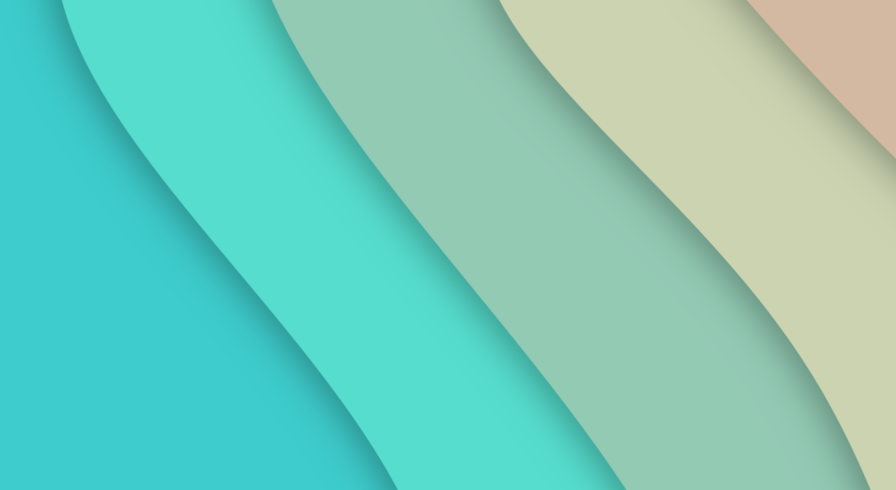
A WebGL 2 fragment shader for this background:

```glsl
#version 300 es
precision highp float;
// Layered paper waves in teal, sage, sand and clay, each casting a soft shadow to its left.

#define LAYERS 4
#define SHADOW_DEPTH 0.33
#define SHADOW_REACH 0.02
#define SHADOW_BLUR 0.045
#define SHADOW_TINT vec3(0.0, 0.06, 0.03)
#define BACKDROP vec3(0.243, 0.800, 0.800)

uniform vec2 u_resolution;
out vec4 fragColor;

const vec3 PAPER[LAYERS] = vec3[](
    vec3(0.337, 0.867, 0.808),   // turquoise
    vec3(0.577, 0.792, 0.706),   // sage
    vec3(0.796, 0.827, 0.694),   // sand
    vec3(0.827, 0.725, 0.630));  // clay

// Where each edge meets the top, as a fraction of the width
const float START[LAYERS] = float[](0.069, 0.3034, 0.5573, 0.8333);

// Forward differences of each edge over quarters of the height
const vec4 BEND[LAYERS] = vec4[](
    vec4(0.0664, 0.0391, -0.0326, 0.0052),
    vec4(0.0801, 0.0247, -0.0189, 0.0026),
    vec4(0.1068, 0.0241, -0.0488, 0.0378),
    vec4(0.1263, 0.0156, 0.0, 0.0));

// Horizontal position of an edge at a depth below the top (Newton polynomial)
float edgeX(int layer, float depth) {
    float s = 4.0 * depth;
    vec4 b = BEND[layer];
    float curve = b.z + (s - 3.0) / 4.0 * b.w;
    curve = b.y + (s - 2.0) / 3.0 * curve;
    curve = b.x + (s - 1.0) / 2.0 * curve;
    return START[layer] + s * curve;
}

// Distance to an edge in canvas heights, positive on its left
float edgeDistance(int layer, vec2 pos, float aspect) {
    float h = 0.005;
    float slope = (edgeX(layer, pos.y + h) - edgeX(layer, pos.y - h)) / (2.0 * h);
    return (edgeX(layer, pos.y) - pos.x) * aspect / length(vec2(1.0, slope * aspect));
}

// Blurred half-plane shadow
float shadow(float d) {
    return SHADOW_DEPTH * (0.5 - 0.5 * tanh((d - SHADOW_REACH) / SHADOW_BLUR));
}

void main() {
    float aspect = u_resolution.x / u_resolution.y;
    float pixel = 1.0 / u_resolution.y;
    vec2 pos = gl_FragCoord.xy / u_resolution;
    pos.y = 1.0 - pos.y;

    // Stack the sheets from back to front
    vec3 color = BACKDROP;
    for (int i = 0; i < LAYERS; i++) {
        float d = edgeDistance(i, pos, aspect);
        color = mix(color, SHADOW_TINT, shadow(d));
        color = mix(color, PAPER[i], smoothstep(pixel, -pixel, d));
    }
    fragColor = vec4(color, 1.0);
}
```
